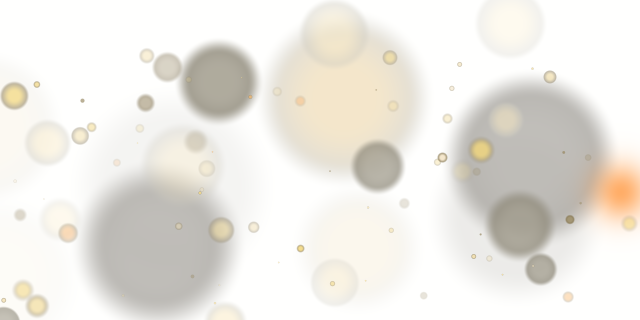
This background is drawn by a WebGL 2 fragment shader. Its source:

```glsl
#version 300 es
precision highp float;
// Soft bokeh background: blurred grey and cream discs with golden sparks on white.

#define LARGE_COUNT 8
#define MEDIUM_COUNT 13
#define SMALL_COUNT 22
#define TINY_COUNT 46
#define PAPER vec3(1.0, 1.0, 0.995)
#define GREY vec3(0.68, 0.67, 0.65)
#define OLIVE vec3(0.55, 0.53, 0.47)
#define CREAM vec3(0.95, 0.89, 0.77)
#define GOLD vec3(0.95, 0.84, 0.47)
#define BRONZE vec3(0.50, 0.44, 0.29)
#define AMBER vec3(1.0, 0.60, 0.26)
#define GLOW_RADIUS 0.085

uniform vec2 u_resolution;
out vec4 fragColor;

// Four random values from one number, without sine
vec4 hash4(float n) {
    vec4 p = fract(n * vec4(0.1031, 0.1030, 0.0973, 0.1099));
    p += dot(p, p.wzxy + 33.33);
    return fract((p.xxyz + p.yzzw) * p.zywx);
}

// Evenly spread sequence in the unit square
vec2 spread(int i, vec2 start) {
    return fract(start + float(i) * vec2(0.7549, 0.5698));
}

// Blend a blurred disc over the colour; soft is the blurred share of its radius
void addDisc(inout vec3 color, vec2 offset, float radius, float soft,
             vec3 core, vec3 rim, float opacity) {
    float dist = length(offset);
    float blur = max(soft * radius, 1.5 / u_resolution.y);
    float cover = 1.0 - smoothstep(radius - blur, radius, dist);
    vec3 tint = mix(core, rim, smoothstep(0.3, 0.95, dist / radius));
    color = mix(color, tint, cover * opacity);
}

// Broad veils gathered in the middle and lower part
void addLargeDiscs(inout vec3 color, vec2 p, float aspect) {
    for (int i = 0; i < LARGE_COUNT; i++) {
        vec4 rnd = hash4(float(i) * 7.31 + 3.7);
        vec2 place = spread(i, vec2(0.27, 0.20));
        vec2 center = vec2(mix(-0.05, 1.05, place.x) * aspect, mix(0.1, 0.75, place.y));
        bool strong = i % 3 == 0;
        bool warm = i % 2 == 1;
        float radius = strong ? mix(0.27, 0.33, rnd.x) : mix(0.2, 0.36, rnd.x);
        vec3 core = warm ? CREAM : GREY + 0.04;
        vec3 rim = warm ? vec3(0.86, 0.85, 0.82) : GREY;
        float opacity = strong ? 0.88 : mix(0.12, 0.3, rnd.y);
        addDisc(color, p - center, radius, mix(0.25, 0.45, rnd.z), core, rim, opacity);
    }
}

// Mid-sized discs, either dark olive or cream with a grey rim
void addMediumDiscs(inout vec3 color, vec2 p, float aspect) {
    for (int i = 0; i < MEDIUM_COUNT; i++) {
        vec4 rnd = hash4(float(i) * 5.17 + 41.3);
        vec2 place = spread(i, vec2(0.78, 0.31)) + 0.08 * (rnd.xy - 0.5);
        vec2 center = vec2(place.x * aspect, mix(-0.03, 1.04, place.y));
        bool dark = i % 3 == 0;
        float radius = mix(0.055, 0.15, rnd.z * rnd.z);
        vec3 core = dark ? OLIVE + 0.08 : CREAM + vec3(0.03, 0.03, 0.0);
        vec3 rim = dark ? OLIVE : vec3(0.80, 0.79, 0.75);
        float opacity = dark ? mix(0.45, 0.85, rnd.w) : mix(0.15, 0.75, rnd.w);
        addDisc(color, p - center, radius, mix(0.15, 0.4, rnd.x), core, rim, opacity);
    }
}

// Small and tiny sparks: light golden core inside a darker ring
void addSparks(inout vec3 color, vec2 p, float aspect, int count, float seed,
               vec2 sizes, vec2 softness, vec3 rim) {
    for (int i = 0; i < count; i++) {
        vec4 rnd = hash4(float(i) * 3.73 + seed);
        vec4 look = hash4(float(i) * 6.19 + seed + 57.1);
        vec2 center = vec2(rnd.x * aspect, mix(0.04, 0.86, rnd.y));
        float radius = mix(sizes.x, sizes.y, rnd.z * rnd.z);
        vec3 core = mix(CREAM, GOLD, look.x);
        core = mix(core, AMBER, 0.6 * step(0.85, look.y));
        core = mix(core, rim + 0.12, step(0.7, look.z));
        float opacity = mix(0.2, 0.9, rnd.w);
        addDisc(color, p - center, radius, mix(softness.x, softness.y, look.w),
                core, rim, opacity);
    }
}

void main() {
    vec2 p = gl_FragCoord.xy / u_resolution.y;
    float aspect = u_resolution.x / u_resolution.y;
    vec3 color = PAPER;

    addLargeDiscs(color, p, aspect);
    addMediumDiscs(color, p, aspect);

    // Amber glow near the right border
    vec2 toGlow = (p - vec2(0.97 * aspect, 0.4)) / GLOW_RADIUS;
    color = mix(color, AMBER, 0.8 * exp(-dot(toGlow, toGlow)));

    addSparks(color, p, aspect, SMALL_COUNT, 12.9, vec2(0.02, 0.058), vec2(0.2, 0.65),
              BRONZE + vec3(0.12, 0.14, 0.2));
    addSparks(color, p, aspect, TINY_COUNT, 83.3, vec2(0.004, 0.019), vec2(0.25, 0.5), BRONZE);

    fragColor = vec4(clamp(color, 0.0, 1.0), 1.0);
}
```
